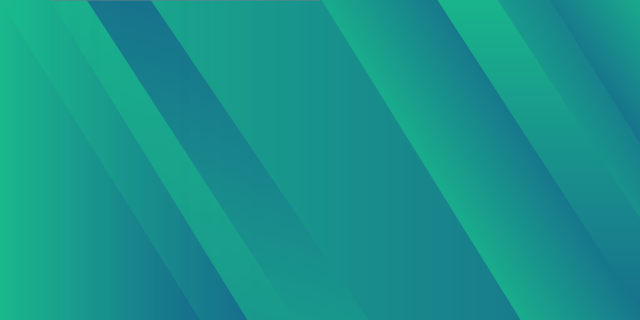
Write a Shadertoy shader that draws this background.

```glsl
// Hash without sine, one value per column
float hash(float n) {
    n = fract(n * 0.1031);
    n *= n + 33.33;
    return fract(n * (n + n));
}

// Horizontal offset from a slanted edge that starts at topX and leans right
float offsetFrom(vec2 p, float topX, float lean) {
    return p.x - topX - lean * p.y;
}

// Paint a new shade over everything to the right of an edge
void layer(inout float shade, float offset, float newShade) {
    float soft = 0.75 / iResolution.y;
    shade = mix(shade, clamp(newShade, 0.0, 1.0), smoothstep(-soft, soft, offset));
}

void mainImage(out vec4 fragColor, in vec2 fragCoord) {
    // x grows rightward, y grows downward from the top edge
    vec2 p = fragCoord / iResolution.y;
    p.x *= 2.0 * iResolution.y / iResolution.x;
    p.y = 1.0 - p.y;

    // Left panel: green edge falling into blue
    float shade = clamp(1.62 * p.x, 0.0, 0.97);
    float edge = offsetFrom(p, 0.0, 0.625);
    layer(shade, edge, 1.4 * p.x - 0.08);

    // Left pair of ribbons, fading in opposite directions
    edge = offsetFrom(p, 0.156, 0.617);
    layer(shade, edge, 0.11 + 0.3 * p.y);
    edge = offsetFrom(p, 0.271, 0.65);
    layer(shade, edge, 0.9 - 0.5 * p.y + 0.25 * edge);

    // Wide central panel
    edge = offsetFrom(p, 0.471, 0.68);
    layer(shade, edge, 0.03 + 0.48 * p.x);

    // Right ribbons, shaded across or along their length
    edge = offsetFrom(p, 1.005, 0.622);
    layer(shade, edge, 0.15 + 1.9 * edge);
    edge = offsetFrom(p, 1.367, 0.65);
    layer(shade, edge, 0.05 + 0.93 * p.y);
    edge = offsetFrom(p, 1.555, 0.653);
    layer(shade, edge, 0.38 + 1.9 * edge + 0.2 * p.y);
    edge = offsetFrom(p, 1.719, 0.628);
    layer(shade, edge, 0.8 - 2.2 * edge + 0.3 * p.y);

    // Faint vertical streaks on the left half
    float streak = hash(floor(p.x * 32.0)) - 0.5;
    shade += 0.03 * streak * (1.0 - smoothstep(0.6, 1.2, p.x));

    vec3 green = vec3(0.10, 0.72, 0.55);
    vec3 blue = vec3(0.09, 0.43, 0.55);
    vec3 color = mix(green, blue, clamp(shade, 0.0, 1.0));

    // Thin grey rim along the top
    float rim = smoothstep(0.15, 0.17, p.x) * (1.0 - smoothstep(0.99, 1.01, p.x));
    rim *= 1.0 - smoothstep(0.001, 0.004, p.y);
    color = mix(color, vec3(0.40, 0.50, 0.55), 0.6 * rim);

    fragColor = vec4(color, 1.0);
}
```
